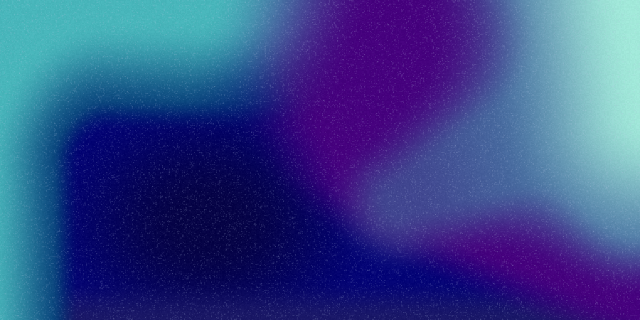
A Shadertoy shader for this background:

```glsl
const vec3 MIDNIGHT = vec3(0.02, 0.01, 0.27);
const vec3 NAVY = vec3(0.01, 0.01, 0.46);
const vec3 DUSK = vec3(0.12, 0.11, 0.39);
const vec3 PURPLE = vec3(0.27, 0.00, 0.49);
const vec3 DEEP_TEAL = vec3(0.00, 0.20, 0.45);
const vec3 TEAL = vec3(0.28, 0.71, 0.73);
const vec3 SLATE = vec3(0.25, 0.27, 0.56);
const vec3 STEEL = vec3(0.28, 0.44, 0.63);
const vec3 MINT = vec3(0.63, 0.91, 0.85);

float hash(vec2 p) {
    vec3 q = fract(vec3(p.xyx) * 0.1031);
    q += dot(q, q.yzx + 33.33);
    return fract((q.x + q.y) * q.z);
}

// Falls from 1 to 0 as d rises from inner to outer
float fade(float inner, float outer, float d) {
    return 1.0 - smoothstep(inner, outer, d);
}

// Distance to a segment whose radius changes from ra to rb
float taperedCapsule(vec2 p, vec2 a, vec2 b, float ra, float rb) {
    vec2 ab = b - a;
    float h = clamp(dot(p - a, ab) / dot(ab, ab), 0.0, 1.0);
    return length(p - a - ab * h) - mix(ra, rb, h);
}

float smoothMin(float a, float b, float k) {
    float h = max(k - abs(a - b), 0.0) / k;
    return min(a, b) - h * h * k * 0.25;
}

// Distance outside a rounded corner that opens right and down
float cornerDistance(vec2 p, vec2 corner, float radius) {
    vec2 q = vec2(corner.x - p.x, p.y - corner.y) + radius;
    return length(max(q, 0.0)) + min(max(q.x, q.y), 0.0) - radius;
}

// Sparse soft dots, one candidate per grid cell
float specks(vec2 p, float cells, float density, float pixel) {
    vec2 g = p * cells;
    vec2 id = floor(g);
    vec2 centre = 0.3 + 0.4 * vec2(hash(id + 17.0), hash(id + 53.0));
    float soft = max(pixel * cells, 0.15);
    float spot = fade(0.1, 0.15 + soft, length(fract(g) - centre));
    return spot * step(1.0 - density, hash(id)) * hash(id + 91.0);
}

vec3 darkField(vec2 p) {
    float away = length((p - vec2(0.65, 0.30)) * vec2(0.8, 1.0));
    vec3 col = mix(MIDNIGHT, NAVY, smoothstep(0.05, 0.45, away));
    col = mix(col, DUSK, 0.8 * fade(0.0, 0.13, p.y));
    float diagonal = smoothstep(-0.16, 0.13, p.x + 0.53 * p.y - 1.21);
    float above = smoothstep(-0.06, 0.12, p.y + 0.42 * p.x - 0.74);
    return mix(col, PURPLE, diagonal * above);
}

vec3 addTeal(vec3 col, vec2 p) {
    vec2 q = vec2(p.x, 0.62 + (p.y - 0.62) * 0.85);
    float d = cornerDistance(q, vec2(0.22, 0.62), 0.12);
    float cover = smoothstep(-0.03, 0.06, d);
    cover *= fade(0.66, 1.18, p.x + 0.35 * (1.0 - p.y));
    return mix(col, mix(DEEP_TEAL, TEAL, smoothstep(-0.02, 0.27, d)), cover);
}

vec3 addRightGlow(vec3 col, vec2 p) {
    float lobe = taperedCapsule(p, vec2(1.25, 0.37), vec2(1.75, 0.62), 0.17, 0.30);
    float side = taperedCapsule(p, vec2(1.97, 1.10), vec2(2.00, 0.42), 0.55, 0.29);
    float d = smoothMin(lobe, side, 0.25);
    float core = taperedCapsule(p, vec2(2.0, 1.0), vec2(2.05, 0.66), 0.0, 0.0);
    vec3 glow = mix(SLATE, STEEL, fade(0.35, 0.85, core));
    glow = mix(glow, MINT, fade(0.03, 0.52, core));
    float spread = 0.07 * smoothstep(0.5, 1.0, p.y);
    return mix(col, glow, fade(-0.14 - spread, 0.07 + spread, d));
}

void mainImage(out vec4 fragColor, in vec2 fragCoord) {
    float pixel = 1.0 / iResolution.y;
    vec2 p = fragCoord * pixel;
    p.x *= 2.0 * iResolution.y / iResolution.x;

    // Colour fields
    vec3 col = darkField(p);
    col = addTeal(col, p);
    col = addRightGlow(col, p);

    // Fine grain and light dust
    col += 0.025 * (hash(floor(p * 256.0)) - 0.4);
    float dust = specks(p, 190.0, 0.16, pixel);
    dust += 0.7 * specks(p + 3.7, 250.0, 0.14, pixel);
    col = mix(col, vec3(0.72, 0.78, 0.90), min(0.20 * dust, 0.4));

    fragColor = vec4(clamp(col, 0.0, 1.0), 1.0);
}
```
